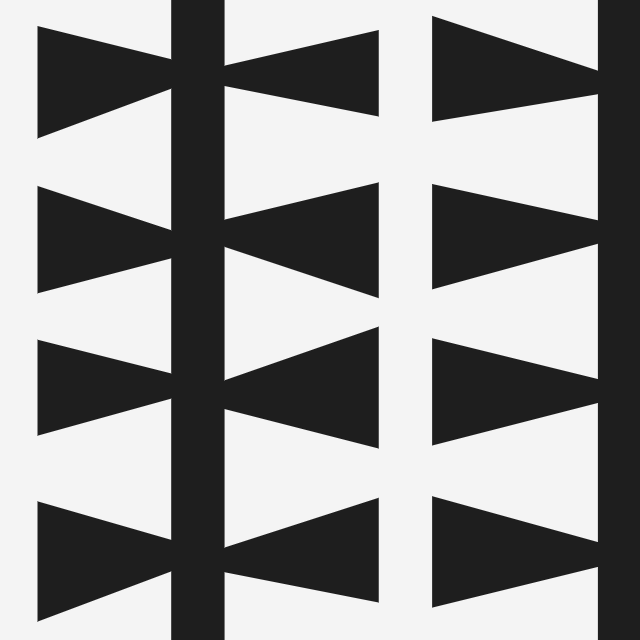
This pattern is drawn by a three.js fragment shader. Its source:

```glsl
// Dark wedges on a pale ground, in three columns of four, between upright stripes
// that are light and dark in turn. Each wedge is a hand-cut triangle with its base on
// a light stripe and its apex hidden inside a dark one; a hash varies its cut.
#define PAPER vec3(0.957)
#define INK vec3(0.118)
#define ROWS 4.0
#define STRIPE_CENTERS vec4(0.0169, 0.3092, 0.6335, 0.9759)
#define STRIPE_HALF 0.0417
#define APEX_DEPTH 0.0326
#define ROW_SHIFT 0.0072
#define BASE_JITTER 0.0137
#define APEX_JITTER 0.0185
#define HALF_HEIGHT_MIN 0.065
#define HALF_HEIGHT_MAX 0.098

varying vec2 vUv;

float hash(vec2 p) {
  vec3 q = fract(vec3(p.xyx) * 0.1031);
  q += dot(q, q.yzx + 33.33);
  return fract((q.x + q.y) * q.z);
}

// Signed distance to a triangle with an upright base and a free apex
float wedgeDistance(vec2 p, vec2 base, vec2 apex, float halfHeight) {
  float len = abs(apex.x - base.x);
  float dir = sign(apex.x - base.x);
  float t = dir * (apex.x - p.x) / len;
  float side = p.y < mix(apex.y, base.y, t) ? -1.0 : 1.0;
  float rise = base.y - apex.y + side * halfHeight;
  float slope = rise / len;
  float edge = side * (p.y - apex.y - t * rise) / sqrt(1.0 + slope * slope);
  return max(edge, max(dir * (base.x - p.x), dir * (p.x - apex.x)));
}

// Wedge of one column, pointing from its light stripe to its dark stripe
float columnDistance(vec2 p, float column, float lightX, float darkX) {
  float row = clamp(floor(p.y * ROWS), 0.0, ROWS - 1.0);
  vec2 id = vec2(column, row) + 1.0;
  float middle = (row + 0.5) / ROWS + ROW_SHIFT;
  float dir = sign(darkX - lightX);

  float baseY = middle + BASE_JITTER * (2.0 * hash(id) - 1.0);
  float apexY = middle + APEX_JITTER * (2.0 * hash(id + 17.0) - 1.0);
  float halfHeight = mix(HALF_HEIGHT_MIN, HALF_HEIGHT_MAX, hash(id + 41.0));

  vec2 base = vec2(lightX + dir * STRIPE_HALF, baseY);
  vec2 apex = vec2(darkX + dir * APEX_DEPTH, apexY);
  return wedgeDistance(p, base, apex, halfHeight);
}

void main() {
  vec4 centers = STRIPE_CENTERS;
  float d = 1.0;

  for (int i = 0; i < 3; i++) {
    // Even stripes are light, odd stripes are dark
    bool lightFirst = i != 1;
    float lightX = lightFirst ? centers[i] : centers[i + 1];
    float darkX = lightFirst ? centers[i + 1] : centers[i];
    d = min(d, columnDistance(vUv, float(i), lightX, darkX));
    d = min(d, abs(vUv.x - darkX) - STRIPE_HALF);
  }

  // Edge smoothing over one pixel
  float pixel = fwidth(vUv.x);
  float ink = clamp(0.5 - d / pixel, 0.0, 1.0);
  gl_FragColor = vec4(mix(PAPER, INK, ink), 1.0);
}
```
